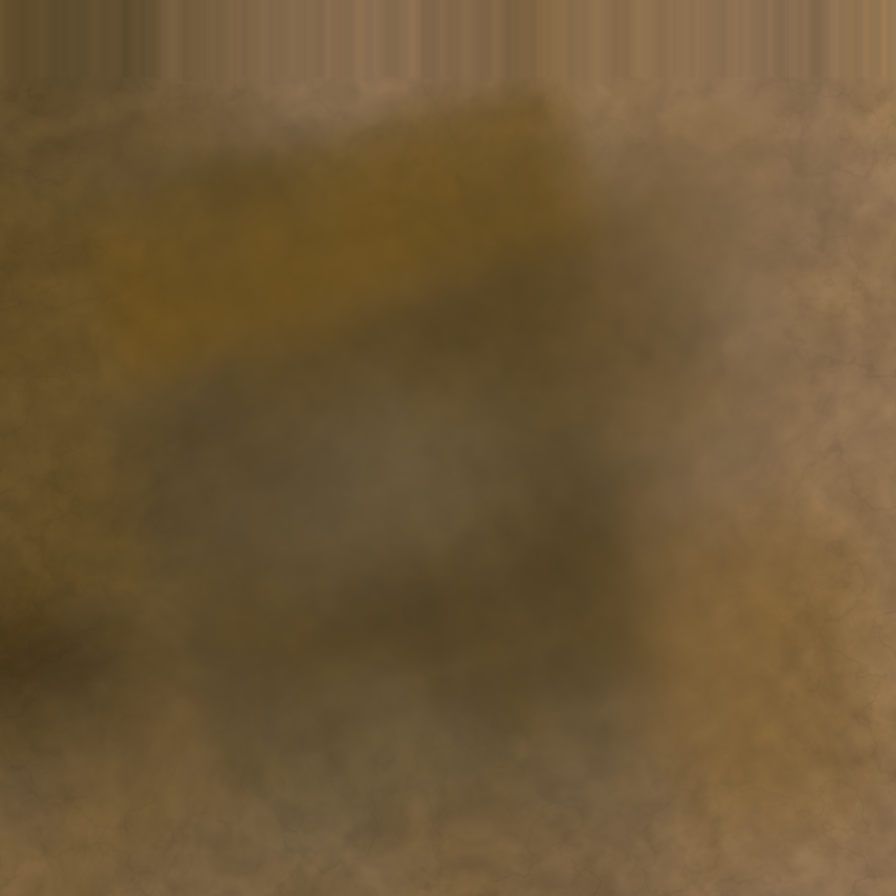
A Shadertoy shader for this texture:

```glsl
// Aged brown paper: soft tilted sheets of ochre and umber, pale worn rims,
// cloudy stains and fine grain. The rows near the top are held constant,
// so the grain is drawn out there into a band of vertical streaks.

const float STREAK_START = 0.914;
const float SHEET_ANGLE = 0.31;

const vec3 UMBER = vec3(0.375, 0.298, 0.168);
const vec3 TAN = vec3(0.560, 0.448, 0.322);
const vec3 OCHRE = vec3(0.430, 0.325, 0.125);
const vec3 GOLD = vec3(0.500, 0.380, 0.205);
const vec3 SHADE = vec3(0.335, 0.268, 0.148);
const vec3 HAZE = vec3(0.400, 0.340, 0.235);
const vec3 SOOT = vec3(0.245, 0.190, 0.100);

float hash(vec2 cell) {
    vec3 q = fract(vec3(cell.xyx) * 0.1031);
    q += dot(q, q.yzx + 33.33);
    return fract((q.x + q.y) * q.z);
}

float valueNoise(vec2 p) {
    vec2 cell = floor(p);
    vec2 f = fract(p);
    f = f * f * (3.0 - 2.0 * f);
    float low = mix(hash(cell), hash(cell + vec2(1.0, 0.0)), f.x);
    float high = mix(hash(cell + vec2(0.0, 1.0)), hash(cell + 1.0), f.x);
    return mix(low, high, f.y);
}

vec2 rotate(vec2 p, float angle) {
    float c = cos(angle);
    float s = sin(angle);
    return vec2(c * p.x + s * p.y, c * p.y - s * p.x);
}

// Layered noise centred on zero.
float clouds(vec2 p) {
    float sum = 0.0;
    float weight = 0.5;
    for (int i = 0; i < 5; i++) {
        sum += weight * (valueNoise(p) - 0.5);
        p = rotate(p, 0.6) * 2.03 + 17.3;
        weight *= 0.55;
    }
    return sum;
}

// Coverage of a tilted rectangle with blurred edges.
float sheet(vec2 p, vec2 centre, vec2 halfSize, float angle, float blur) {
    vec2 d = abs(rotate(p - centre, angle)) - halfSize;
    vec2 cover = 1.0 - smoothstep(vec2(-blur), vec2(blur), d);
    return cover.x * cover.y;
}

// Coverage of a soft tilted oval.
float stain(vec2 p, vec2 centre, vec2 radius, float angle) {
    vec2 d = rotate(p - centre, angle) / radius;
    return exp(-dot(d, d));
}

vec3 paper(vec2 uv) {
    vec2 drift = vec2(clouds(uv * 5.0), clouds(uv * 5.0 + 40.0));
    vec2 soft = uv + 0.14 * drift;
    vec2 firm = uv + 0.025 * drift;

    // Worn pale rims around a darker middle
    float right = smoothstep(0.58, 1.02, soft.x);
    float bottom = 0.50 * smoothstep(0.30, 0.0, soft.y);
    float top = 0.88 * smoothstep(0.74, 0.94, soft.y) * smoothstep(-0.05, 0.34, soft.x);
    float rim = 1.0 - (1.0 - right) * (1.0 - bottom) * (1.0 - top);
    vec3 colour = mix(UMBER, TAN, rim);

    // Overlapping tinted sheets
    colour = mix(colour, OCHRE, 0.35 * stain(soft, vec2(0.12, 0.50), vec2(0.22, 0.28), 0.0));
    colour = mix(colour, OCHRE, 0.80 * sheet(firm, vec2(0.37, 0.745), vec2(0.28, 0.085), SHEET_ANGLE, 0.045));
    colour = mix(colour, SHADE, 0.70 * sheet(firm, vec2(0.43, 0.405), vec2(0.25, 0.235), SHEET_ANGLE, 0.035));
    colour = mix(colour, GOLD, 0.65 * sheet(firm, vec2(0.87, 0.25), vec2(0.13, 0.17), SHEET_ANGLE, 0.08));

    // Grey haze and dark stains
    colour = mix(colour, HAZE, 0.75 * stain(soft, vec2(0.47, 0.47), vec2(0.16, 0.10), 0.2));
    colour = mix(colour, HAZE, 0.60 * stain(soft, vec2(0.42, 0.14), vec2(0.22, 0.10), 0.1));
    colour = mix(colour, SHADE * 0.92, 0.70 * stain(soft, vec2(0.54, 0.34), vec2(0.18, 0.06), 0.35));
    colour = mix(colour, SHADE, 0.50 * stain(soft, vec2(0.25, 0.76), vec2(0.10, 0.05), 0.25));
    colour = mix(colour, SHADE, 0.50 * stain(soft, vec2(0.10, 0.90), vec2(0.16, 0.06), 0.0));
    colour = mix(colour, SOOT, 0.75 * stain(soft, vec2(0.05, 0.28), vec2(0.09, 0.10), 0.4));

    // Rust and grey blotches
    float blotch = clouds(uv * 9.0 + 7.0);
    colour += blotch * vec3(0.055, 0.040, 0.010);
    colour += clouds(uv * 6.0 + 81.0) * vec3(0.010, 0.025, 0.060);

    // Faint brushing along the sheets and level creases at the right
    vec2 along = rotate(uv, SHEET_ANGLE);
    float brushing = valueNoise(along * vec2(5.0, 45.0)) + valueNoise(along * vec2(45.0, 5.0)) - 1.0;
    float crease = valueNoise(vec2(uv.x * 3.0, uv.y * 34.0)) - 0.5;
    colour *= 1.0 + 0.025 * brushing + 0.05 * crease * right;

    // Grain and thin cracks, clearer toward the borders
    float border = smoothstep(0.22, 0.50, max(abs(uv.x - 0.5), abs(uv.y - 0.5)));
    float grain = clouds(uv * 42.0 + 3.0 * drift);
    float crack = 1.0 - smoothstep(0.0, 0.035, abs(clouds(uv * 13.0 + 25.0)));
    colour *= 1.0 + grain * mix(0.07, 0.20, border) - 0.035 * crack * border;
    return colour;
}

void mainImage(out vec4 fragColor, in vec2 fragCoord) {
    vec2 uv = fragCoord / iResolution.xy;
    float band = smoothstep(-0.002, 0.002, uv.y - STREAK_START);
    vec3 colour = paper(vec2(uv.x, min(uv.y, STREAK_START)));

    // Extra contrast in the drawn-out streaks
    float streak = valueNoise(vec2(uv.x * 150.0, 3.5)) + valueNoise(vec2(uv.x * 48.0, 9.5)) - 1.0;
    colour *= 1.0 + 0.06 * band * streak;
    fragColor = vec4(clamp(colour, 0.0, 1.0), 1.0);
}
```
